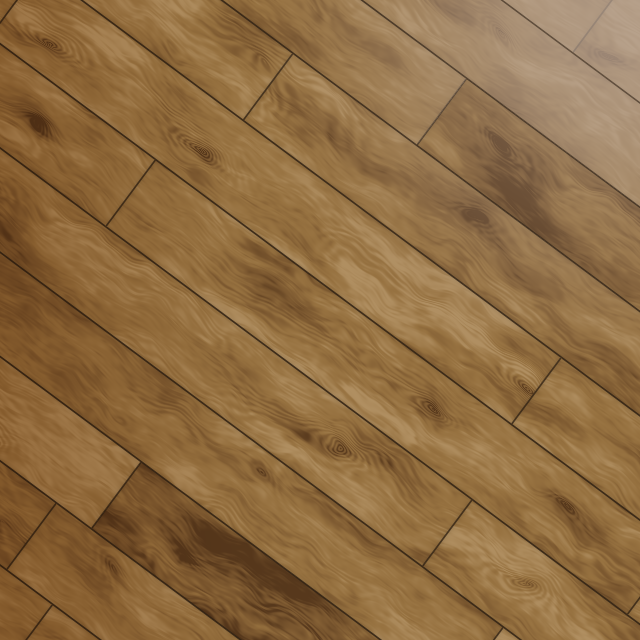
Give the GLSL for this texture, as a WebGL 2 fragment shader.

```glsl
#version 300 es
precision highp float;
// Diagonal oak floor planks with knots, staggered end joints and soft window light.

#define SLOPE 0.640          // plank direction, radians below horizontal
#define ROW_WIDTH 0.1307
#define ROW_START 0.0547
#define PLANK_LENGTH 1.0156
#define SEAM_HALF 0.0013
#define KNOT_SPACING 0.23
#define RING_FREQ 46.0
#define FIBRE_CONTRAST 0.30
#define HAZE 0.72

uniform vec2 u_resolution;
out vec4 fragColor;

const vec3 DARK = vec3(0.34, 0.22, 0.11);
const vec3 BROWN = vec3(0.49, 0.35, 0.19);
const vec3 OAK = vec3(0.59, 0.445, 0.25);
const vec3 PALE = vec3(0.69, 0.56, 0.38);
const vec3 SEAM = vec3(0.20, 0.14, 0.08);
const vec3 GLARE = vec3(0.73, 0.66, 0.61);

// First end joint of each row, measured along the planks
const float JOINT[11] = float[11](0.767, 1.042, 0.658, 0.417, 1.037, 0.344,
                                  1.058, 1.216, 0.608, 0.540, 0.630);

float hash(vec2 p) {
  vec3 q = fract(p.xyx * 0.1031);
  q += dot(q, q.yzx + 33.33);
  return fract((q.x + q.y) * q.z);
}

float noise(vec2 p) {
  vec2 i = floor(p), f = fract(p);
  f = f * f * (3.0 - 2.0 * f);
  return mix(mix(hash(i), hash(i + vec2(1, 0)), f.x),
             mix(hash(i + vec2(0, 1)), hash(i + vec2(1, 1)), f.x), f.y);
}

float fbm(vec2 p) {
  float sum = 0.0, amp = 0.53;
  for (int i = 0; i < 4; i++) {
    sum += amp * noise(p);
    p = p * 2.03 + 17.3;
    amp *= 0.5;
  }
  return sum;
}

// Scattered knots: x is the dark core, y the wide swelling of the grain
vec2 knots(vec2 g, float seed) {
  vec2 sum = vec2(0.0);
  float cell = floor(g.x / KNOT_SPACING);
  for (float i = -1.0; i <= 1.0; i++) {
    vec2 id = vec2(cell + i + 50.0, seed);
    vec2 centre = vec2((cell + i + 0.2 + 0.6 * hash(id)) * KNOT_SPACING,
                       (hash(id + 7.0) - 0.5) * 0.6 * ROW_WIDTH);
    vec2 d = (g - centre) * vec2(1.0, 2.6);
    d.y += d.x * (hash(id + 13.0) - 0.5) * 1.6;
    float r = length(d);
    float strength = smoothstep(0.15, 0.8, hash(id + 23.0));
    sum += strength * vec2(exp(-r * r * 1500.0), exp(-r * 24.0));
  }
  return sum;
}

// Brightness of the wood; g runs along and across one plank
float woodTone(vec2 g, float seed) {
  vec2 shift = vec2(seed * 3.7, seed * 9.1);
  g.y += 0.005 * sin(g.x * 17.0 + seed) + 0.003 * sin(g.x * 43.0 + seed * 2.0);
  g += 0.010 * (noise(g * vec2(28.0, 55.0) + shift) - 0.5);
  vec2 knot = knots(g, seed);
  float cloud = fbm(g * vec2(7.0, 27.0) + shift);
  float swell = noise(g * vec2(6.0, 21.0) + shift + 31.0);
  float rings = sin(RING_FREQ * (8.0 * g.y + 0.8 * swell + 0.5 * cloud + 1.1 * knot.y));
  float ringMask = 0.25 + smoothstep(0.45, 0.8, swell) + 1.2 * knot.y;
  float fibre = noise(g * vec2(38.0, 390.0) + shift) * 0.6
              + noise(g * vec2(90.0, 210.0) + shift) * 0.4;
  return 0.66 + 1.05 * (cloud - 0.5) + FIBRE_CONTRAST * (fibre - 0.5)
       + 0.075 * rings * ringMask - 0.34 * knot.x - 0.16 * knot.y;
}

vec3 woodColor(float t) {
  vec3 c = mix(DARK, BROWN, smoothstep(0.0, 0.36, t));
  c = mix(c, OAK, smoothstep(0.3, 0.66, t));
  return mix(c, PALE, smoothstep(0.6, 1.05, t));
}

void main() {
  vec2 uv = gl_FragCoord.xy / u_resolution;
  float pixel = 1.0 / min(u_resolution.x, u_resolution.y);

  // Axes along and across the planks
  vec2 p = vec2(uv.x, 1.0 - uv.y), dir = vec2(cos(SLOPE), sin(SLOPE));
  float along = dot(p, dir), across = dot(p, vec2(-dir.y, dir.x)) - ROW_START;

  // Row and plank holding this point
  float row = floor(across / ROW_WIDTH);
  float y = across - row * ROW_WIDTH;
  float x = along - JOINT[clamp(int(row) + 5, 0, 10)];
  float plank = floor(x / PLANK_LENGTH);
  x -= plank * PLANK_LENGTH;
  vec2 id = vec2(row + 20.0, plank + 9.0);
  float seed = floor(hash(id) * 90.0) + 3.0;

  // Wood, with two darker boards in the third row either side of the middle
  float darkBoard = float(abs(row) == 3.0 && plank == 0.0);
  float tone = woodTone(vec2(x, y - 0.5 * ROW_WIDTH), seed);
  tone += 0.14 * (hash(id + 5.0) - 0.5) - 0.36 * darkBoard;
  vec3 color = woodColor(tone);

  // Seams and fainter end joints
  float side = min(y, ROW_WIDTH - y), end = min(x, PLANK_LENGTH - x);
  float line = 1.0 - smoothstep(SEAM_HALF - 0.6 * pixel, SEAM_HALF + 0.6 * pixel, side);
  float joint = 1.0 - smoothstep(SEAM_HALF - 0.6 * pixel, SEAM_HALF + 0.6 * pixel, end);
  color *= 1.0 - 0.13 * exp(-min(side, end) * 350.0);
  color = mix(color, SEAM, max(0.88 * line, 0.78 * joint));

  // Warm shade on the left, pale glare from the upper right
  color *= mix(vec3(0.87, 0.78, 0.66), vec3(1.0), smoothstep(-0.05, 0.5, uv.x + 0.1 * uv.y));
  float glare = smoothstep(0.68, 0.05, distance(uv, vec2(1.02)));
  color = mix(color, GLARE, HAZE * glare * (1.0 - 0.55 * line) * (1.0 - 0.35 * darkBoard));
  fragColor = vec4(color, 1.0);
}
```
